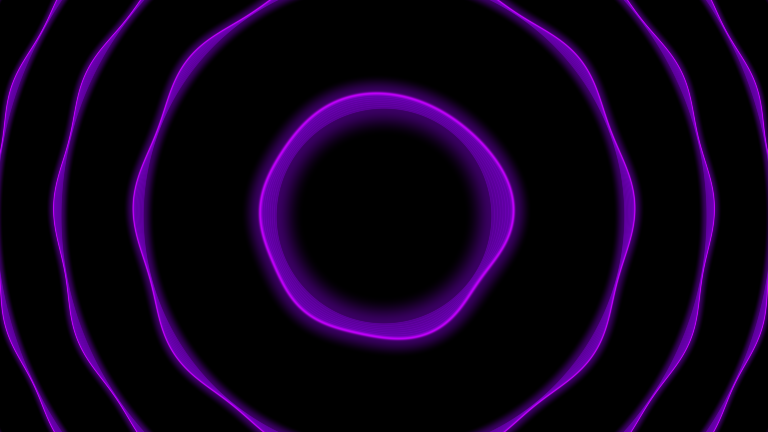
This background is drawn by a Shadertoy shader. Its source:

```glsl
// Concentric violet neon rings with rippled rims and soft halos on black.
#define BASE_AREA 0.0619     // squared radius of the first ring
#define RING_STEP 0.2478     // squared radius added per ring
#define HALO_REACH 0.0275    // halo falloff, in squared radius
#define RIM_WIDTH 0.0021     // rim thickness, in squared radius
#define LOBES 5.0            // ripples on the first ring
#define STRANDS 8            // faint threads across each band
#define HALO_COLOR vec3(0.23, 0.0, 0.39)
#define BAND_COLOR vec3(0.34, 0.0, 0.58)
#define RIM_COLOR vec3(0.77, 0.0, 1.0)

// Uneven ripple of the first ring, strongest just below the right side.
float innerRipple(float angle) {
    float warped = angle - 0.36 * sin(angle - 0.65);
    float envelope = exp(3.0 * (cos(angle + 0.17) - 1.0));
    return 0.0180 + (0.0024 + 0.0091 * envelope) * cos(LOBES * (warped - 0.32));
}

// Regular ripple of the outer rings, mirrored left to right.
float outerRipple(vec2 p, float ring) {
    float angle = atan(p.y, abs(p.x));
    float lobes = LOBES * (ring + 1.0);
    return 0.0165 + 0.0115 * cos(lobes * angle - 0.48);
}

// Soft line of a given width around zero.
float softLine(float d, float width) {
    float x = d / width;
    return exp(-x * x);
}

void mainImage(out vec4 fragColor, in vec2 fragCoord) {
    vec2 p = (fragCoord - 0.5 * iResolution.xy) / iResolution.y;
    float radius = length(p);
    float pixel = 2.0 * radius / iResolution.y + 1e-5;

    // Equal steps in squared radius crowd the rings outward.
    float area = radius * radius - BASE_AREA;
    float ring = floor((area + 0.08) / RING_STEP);
    float local = area - ring * RING_STEP;

    // Band between the plain circle and its rippled rim.
    float ripple = ring < 0.5 ? innerRipple(atan(p.y, p.x)) : outerRipple(p, ring);
    float outside = max(-local, local - ripple);
    float band = 1.0 - smoothstep(-0.5 * pixel, 0.5 * pixel, outside);
    float halo = 1.0 - smoothstep(0.0, HALO_REACH, max(outside, 0.0));

    vec3 color = HALO_COLOR * halo;
    float towardRim = clamp(local / ripple, 0.0, 1.0);
    color = mix(color, BAND_COLOR * (0.98 + 0.2 * towardRim), band);

    // Faint threads blend the circle into the rim.
    float threads = 0.0;
    float threadWidth = max(0.0006, 0.5 * pixel);
    for (int i = 0; i < STRANDS; i++) {
        float share = float(i) / float(STRANDS);
        threads += softLine(local - share * ripple, threadWidth);
    }
    color += 0.05 * RIM_COLOR * threads * min(1.0, 0.0012 / threadWidth);

    // Bright rim.
    float rim = softLine(local - ripple, max(RIM_WIDTH, 0.6 * pixel));
    color = mix(color, RIM_COLOR, 0.95 * rim);

    fragColor = vec4(color, 1.0);
}
```
